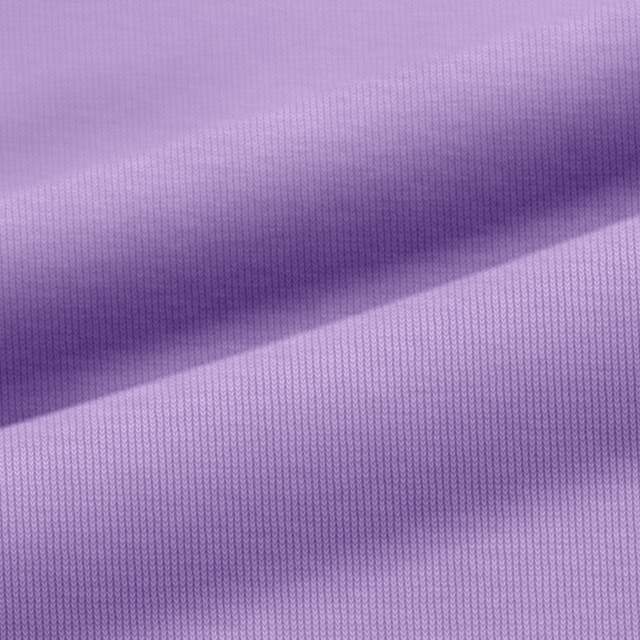
This texture is drawn by a three.js fragment shader. Its source:

```glsl
varying vec2 vUv;

const vec3 SHADOW = vec3(0.39, 0.27, 0.525);
const vec3 LIGHT = vec3(0.785, 0.685, 0.868);
const float WALES = 88.0;          // knit columns across the canvas
const float COURSES = 118.0;       // knit rows up the canvas
const float LEAN = 0.05;           // sideways drift of the columns
const float STITCH_FRONT = 0.60;   // stitch contrast of each layer
const float STITCH_MIDDLE = 0.27;
const float STITCH_BACK = 0.10;
const float FOLD_CONTRAST = 1.33;  // spread of the broad light
const float FOLD_PIVOT = 0.64;
const float STREAK = 0.10;
const float FUZZ = 0.10;
const float TAU = 6.28318;

vec2 hashGradient(vec2 cell) {
  float h = fract(sin(dot(cell, vec2(127.1, 311.7))) * 4375.85);
  return vec2(cos(h * TAU), sin(h * TAU));
}

float gradientNoise(vec2 p) {
  vec2 i = floor(p);
  vec2 f = p - i;
  vec2 w = f * f * f * (f * (f * 6.0 - 15.0) + 10.0);
  vec2 e = vec2(1.0, 0.0);
  float low = mix(dot(hashGradient(i), f),
                  dot(hashGradient(i + e), f - e), w.x);
  float high = mix(dot(hashGradient(i + e.yx), f - e.yx),
                   dot(hashGradient(i + 1.0), f - 1.0), w.x);
  return mix(low, high, w.y);
}

// Heights of the two fold edges at x
float backEdge(float x) { return 0.69 + 0.335 * x - 0.02 * x * x; }
float frontEdge(float x) { return 0.329 + 0.30 * x + 0.035 * x * x; }

// Columns of V stitches, about zero on average
float knit(vec2 p) {
  p += 0.0016 * vec2(gradientNoise(p * 45.0), gradientNoise(p * 45.0 + 17.0));
  float across = abs(fract((p.x + LEAN * p.y) * WALES) - 0.5);
  float yarn = cos(TAU * (p.y * COURSES - across * 1.7));
  float groove = smoothstep(0.20, 0.5, across);
  float spine = 1.0 - smoothstep(0.0, 0.16, across);
  return 0.22 + 0.24 * yarn * (1.0 - 0.4 * groove) - 0.62 * groove - 0.16 * spine;
}

// Extra row density where cloth turns away at a crest
float crestWrap(float depth) {
  return 0.022 * exp(-max(depth, 0.0) / 0.05);
}

float frontTone(float depth) {
  return 0.83 - 0.46 * smoothstep(0.02, 0.33, depth)
       + 0.33 * smoothstep(0.335, 0.45, depth);
}

float middleTone(float height, float x) {
  float h = height + 0.015 * x;
  float bounce = 1.0 - smoothstep(0.0, 0.085, height);
  return 0.09 + 0.77 * smoothstep(0.085, 0.37, h)
       + 0.42 * bounce * mix(0.35, 1.0, smoothstep(0.0, 0.25, x));
}

float backTone(float height, float x) {
  float dip = (height - 0.09) / 0.075;
  return 0.84 - 0.17 * exp(-dip * dip) * (1.0 - smoothstep(0.0, 0.6, x))
       - 0.08 * smoothstep(0.10, 0.32, height);
}

void main() {
  vec2 p = vUv;
  float aboveFront = p.y - frontEdge(p.x);
  float aboveBack = p.y - backEdge(p.x);

  // Soft edges: the front is in focus, the back is blurred
  float middleMask = smoothstep(-0.005, 0.007, aboveFront);
  float backMask = smoothstep(-0.014, 0.014, aboveBack);

  // Broad light of the three layers
  float tone = mix(frontTone(-aboveFront), middleTone(aboveFront, p.x), middleMask);
  tone = mix(tone, backTone(aboveBack, p.x), backMask);
  tone = FOLD_PIVOT + (tone - FOLD_PIVOT) * FOLD_CONTRAST;

  // Stitches follow the turn of each fold
  float frontKnit = knit(p + vec2(0.0, crestWrap(-aboveFront)));
  float middleKnit = knit(p * vec2(1.08, 1.06) + vec2(0.0, crestWrap(-aboveBack)));
  float backKnit = knit(p * vec2(1.15, 1.12));
  float rim = mix(0.45, 1.0, smoothstep(0.0, 0.06, -aboveFront));
  float stitches = mix(frontKnit * STITCH_FRONT * rim, middleKnit * STITCH_MIDDLE, middleMask);
  tone += mix(stitches, backKnit * STITCH_BACK, backMask);

  // Uneven yarn along the rows, then soft fuzz
  vec2 row = vec2(p.x, p.y + 0.06 * p.x);
  float streaks = 0.7 * gradientNoise(row * vec2(16.0, 80.0))
                + 0.7 * gradientNoise(row * vec2(42.0, 170.0) + 9.0);
  tone += STREAK * streaks * mix(1.0, 0.5, backMask);
  tone += FUZZ * gradientNoise(p * 210.0) * mix(1.0, 0.4, backMask);
  tone += 0.05 * gradientNoise(p * vec2(4.0, 8.0) + 3.0);

  gl_FragColor = vec4(mix(SHADOW, LIGHT, clamp(tone, -0.25, 1.15)), 1.0);
}
```
